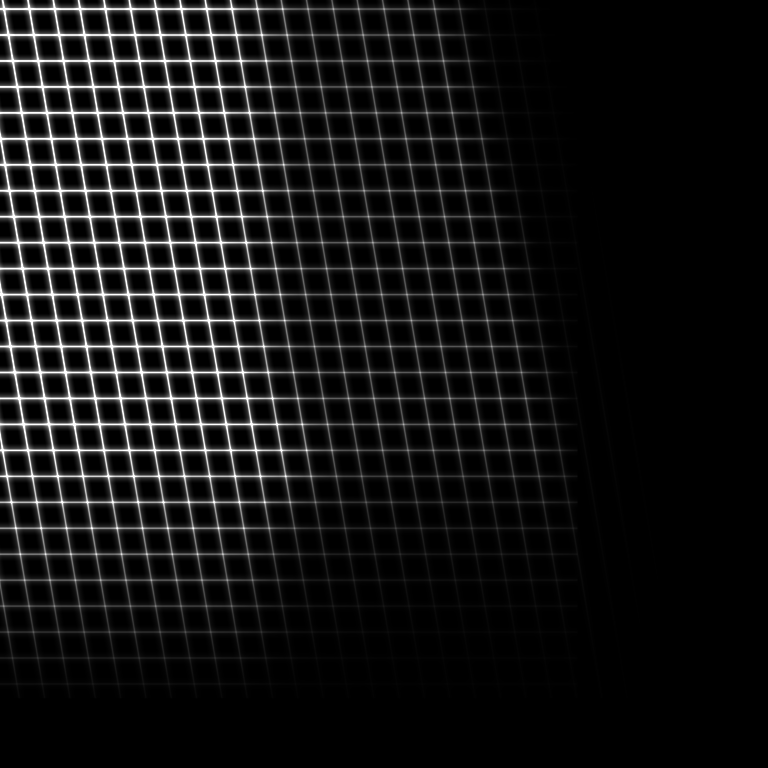
Write a WebGL 1 fragment shader that draws this pattern.

```glsl
precision highp float;
// A slanted grid of glowing white lines that fades into darkness right and below.

uniform vec2 u_resolution;

const vec2 SPACING = vec2(0.03298, 0.0338);
const vec2 OFFSET = vec2(0.0034, 0.1094);
const float SLANT = 0.169;
const float GRID_RIGHT = 0.752;
const float GRID_BOTTOM = 0.091;
const float HALO_WIDTH = 0.0095;

// Distance to the nearest of evenly spaced lines.
float lineDistance(float position, float spacing) {
  return abs(fract(position / spacing + 0.5) - 0.5) * spacing;
}

// Thin bright core inside a soft halo of limited reach.
float glowLine(float dist, float coreWidth, float haloWidth) {
  float core = exp(-pow(dist / coreWidth, 2.0));
  float halo = pow(max(1.0 - dist / haloWidth, 0.0), 1.5);
  return 0.68 * core + 0.32 * halo;
}

// Falls from one to zero between two positions.
float fadeOut(float start, float end, float position) {
  return 1.0 - smoothstep(start, end, position);
}

// Light over the grid: bright left part, dim middle, faint tail at the right.
float lightField(vec2 p) {
  float bright = 1.2 - 0.6 * p.x;
  float dim = 0.48 - 0.25 * p.x;
  float bulge = 0.05 * exp(-pow((p.y - 0.4) / 0.08, 2.0));
  float light = mix(dim, bright, fadeOut(0.27, 0.41, p.x - bulge));

  float edge = 0.62 + 0.23 * (1.0 - p.y);
  float body = fadeOut(edge - 0.07, edge + 0.03, p.x);
  float tail = 0.12 * fadeOut(edge, edge + 0.11, p.x);

  float height = clamp((p.y - GRID_BOTTOM) / 0.35, 0.0, 1.0);
  float rise = 0.03 + 0.97 * pow(height, 1.4 + smoothstep(0.3, 0.6, p.x));
  return light * max(body, tail) * rise;
}

void main() {
  vec2 p = gl_FragCoord.xy / u_resolution;
  float pixel = 1.0 / min(u_resolution.x, u_resolution.y);

  // Slanted columns and level rows.
  float column = p.x - SLANT * (1.0 - p.y) - OFFSET.x;
  float columnDist = lineDistance(column, SPACING.x) / sqrt(1.0 + SLANT * SLANT);
  float rowDist = lineDistance(p.y - OFFSET.y, SPACING.y);
  float coreWidth = max(0.0012, 0.55 * pixel);
  float columns = glowLine(columnDist, coreWidth, HALO_WIDTH);
  float rows = glowLine(rowDist, coreWidth, HALO_WIDTH);

  // Rows stop at the right border, everything stops at the lower one.
  rows *= fadeOut(GRID_RIGHT - pixel, GRID_RIGHT + pixel, p.x);
  float inside = smoothstep(GRID_BOTTOM - pixel, GRID_BOTTOM + pixel, p.y);

  float glow = (columns + rows) * lightField(p) * inside;
  gl_FragColor = vec4(vec3(min(glow, 1.0)), 1.0);
}
```
